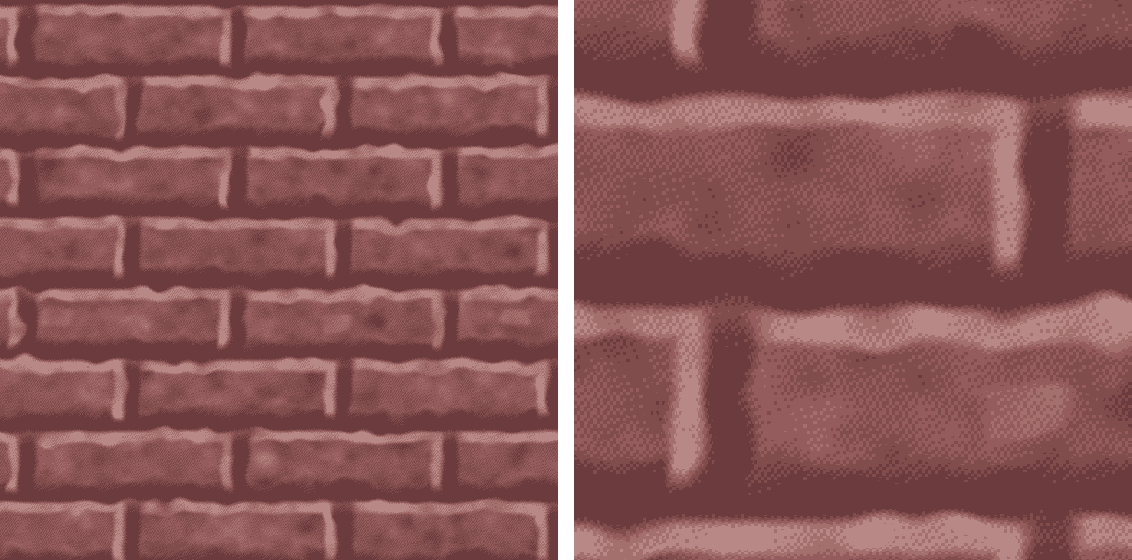
Left: the whole. Right: its middle third, enlarged.
A Shadertoy shader for this texture:

```glsl
// Embossed running-bond brick wall, lit from the upper right, in five dithered reds.

const float ROW_HEIGHT   = 0.1266;              // share of the canvas height
const float BRICK_WIDTH  = 2.983;               // in row heights
const vec2  WALL_OFFSET  = vec2(0.049, 0.0065); // first joint, from the top left
const float EDGE_WOBBLE  = 0.035;               // in row heights
const float BODY_TONE    = 1.5;                 // palette level of a brick face
const float MOTTLE       = 0.55;
const float RIM_TONE     = 3.75;
const float PATCH_CHANCE = 0.4;
const float GRAIN_CELLS  = 512.0;               // dither cells down the canvas

const vec3 PALETTE[5] = vec3[5](
    vec3(0.42, 0.23, 0.24),
    vec3(0.50, 0.30, 0.30),
    vec3(0.58, 0.36, 0.36),
    vec3(0.64, 0.44, 0.43),
    vec3(0.72, 0.535, 0.525));

vec3 hash3(vec2 p) {
    vec3 q = fract(p.xyx * vec3(0.1031, 0.1030, 0.0973));
    q += dot(q, q.yxz + 33.33);
    return fract((q.xxy + q.yzz) * q.zyx);
}

// Cellular noise: one soft signed bump per cell, roughly -1 to 1
float lumps(vec2 p) {
    vec2 cell = floor(p), f = p - cell;
    float sum = 0.0;
    for (int j = -1; j <= 1; j++)
    for (int i = -1; i <= 1; i++) {
        vec2 n = vec2(i, j);
        vec3 h = hash3(cell + n + 57.0);
        vec2 d = n + h.xy - f;
        sum += (2.0 * h.z - 1.0) * exp(-5.0 * dot(d, d));
    }
    return 2.0 * sum;
}

// 1 within the inner distance, fading to 0 at the outer one
float band(float d, float inner, float outer) {
    return 1.0 - smoothstep(inner, outer, abs(d));
}

// Wall brightness as a palette level; p in row heights, y downwards
float wallTone(vec2 p) {
    float mottle = lumps(p * vec2(3.2, 3.6) + 11.0);
    float fine   = lumps(p * vec2(6.5, 7.5) + 43.0);
    vec2 wobble  = vec2(lumps(p * 3.5 + 71.0), lumps(p * 3.5 + 97.0));
    vec2 q = p + EDGE_WOBBLE * wobble;

    // Brick cell: x runs from joint to joint, y from the top edge down
    float row = floor(q.y);
    float shifted = q.x / BRICK_WIDTH - 0.5 * mod(row, 2.0);
    vec2 id = vec2(floor(shifted), row);
    float x = fract(shifted) * BRICK_WIDTH;
    float y = q.y - row;
    float toJoint = min(x, BRICK_WIDTH - x);
    vec3 rnd = hash3(id + 20.0);

    // Face and the shadow along its bottom
    float tone = BODY_TONE + MOTTLE * mottle + 0.25 * fine;
    float shadow = smoothstep(0.68, 0.84, y + 0.05 * mottle);
    shadow = max(shadow, 1.0 - smoothstep(0.0, 0.08, y));
    tone *= 1.0 - shadow;

    // Vertical joint
    float joint = band(toJoint, 0.07, 0.15) * smoothstep(0.0, 0.22, y);
    tone *= 1.0 - joint;

    // Lit rims on the top and right
    float topRim = band(y - 0.115, 0.035, 0.115) * smoothstep(0.05, 0.22, toJoint);
    float rightRim = band(BRICK_WIDTH - 0.2 - x, 0.025, 0.11)
                   * smoothstep(0.0, 0.1, y) * (1.0 - smoothstep(0.76, 0.92, y));
    float rim = max(topRim, rightRim);
    tone = mix(tone, RIM_TONE + 0.7 * wobble.x + 0.3 * fine, rim);

    // Pale worn patch on some bricks
    vec2 centre = vec2(mix(0.35, BRICK_WIDTH - 0.4, rnd.x), mix(0.35, 0.82, rnd.y));
    vec2 d = vec2(x, y) - centre;
    float worn = band(d.x, 0.16, 0.27) * band(d.y, 0.07, 0.16);
    return tone + 1.2 * worn * step(rnd.z, PATCH_CHANCE);
}

void mainImage(out vec4 fragColor, in vec2 fragCoord) {
    vec2 uv = fragCoord / iResolution.y;
    vec2 p = (vec2(uv.x, 1.0 - uv.y) - WALL_OFFSET) / ROW_HEIGHT;

    // Fine dither between neighbouring palette levels
    vec2 grain = floor(uv * GRAIN_CELLS);
    float dither = fract(52.983 * fract(dot(grain, vec2(0.06711, 0.00584))));
    int level = int(floor(clamp(wallTone(p), 0.0, 4.0) + dither));
    fragColor = vec4(PALETTE[clamp(level, 0, 4)], 1.0);
}
```
